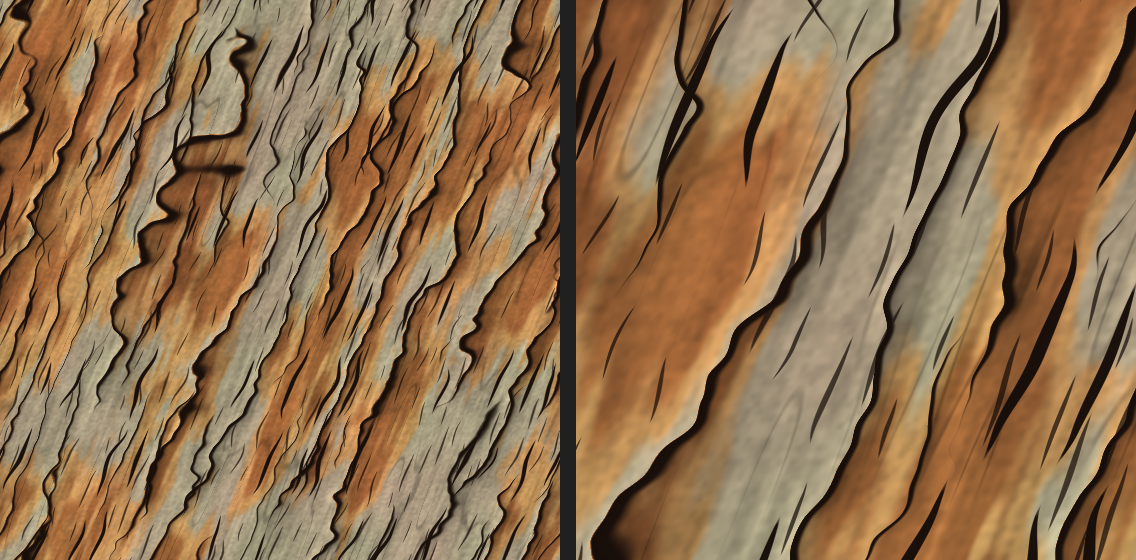
Left, the full canvas; right, a detail of the centre.
This texture is drawn by a WebGL 1 fragment shader. Its source:

```glsl
precision highp float;
uniform vec2 u_resolution;

#define SLANT 0.4          // lean of the fibres; column counts must be multiples of 5
#define PLATES 10.0        // large bark plates across the canvas
#define SLIVERS 15.0       // smaller plates across the canvas
#define GAP 0.095          // width of the black gap below a plate edge
#define SHADOW 0.62        // strength of the soft shadow beside it
#define GRAIN 0.20         // contrast of the fine speckle
#define GREY vec3(0.655, 0.610, 0.530)
#define TAN vec3(0.765, 0.580, 0.375)
#define RUST vec3(0.640, 0.405, 0.235)
#define DARK vec3(0.085, 0.050, 0.035)

float hash(vec2 p) {
  return fract(sin(dot(p, vec2(127.1, 311.7))) * 43758.5453);
}

// Wraps a cell of the slanted grid: one canvas up shifts the columns by the slant.
vec2 wrapCell(vec2 id, vec2 n) {
  float turns = floor((id.y + 0.5) / n.y);
  id.x += floor(SLANT * n.x + 0.5) * turns;
  return floor(mod(id + 0.5, n));
}

float cellHash(vec2 id, vec2 n) {
  return hash(wrapCell(id, n) + n * 1.7);
}

// Value noise with n cells over the canvas
float noise(vec2 q, vec2 n) {
  vec2 g = q * n, id = floor(g), f = g - id;
  f = f * f * (3.0 - 2.0 * f);
  vec2 e = vec2(1.0, 0.0);
  return mix(mix(cellHash(id, n), cellHash(id + e.xy, n), f.x),
             mix(cellHash(id + e.yx, n), cellHash(id + e.xx, n), f.x), f.y);
}

float fbm(vec2 q, vec2 n) {
  float sum = 0.0, amp = 0.54;
  for (int i = 0; i < 4; i++) {
    sum += amp * noise(q, n);
    n *= 2.0;
    amp *= 0.5;
  }
  return sum;
}

// Overlapping plates: x = position from left edge to right edge, y = height of the drop
vec2 plate(vec2 q, float count, float bare) {
  float x = q.x * count
          + 1.3 * noise(q, vec2(5.0, 3.0))
          + 0.55 * noise(q, vec2(10.0, 11.0))
          + 0.32 * noise(q, vec2(15.0, 26.0))
          + 0.10 * noise(q, vec2(30.0, 70.0));
  float drop = smoothstep(bare, bare + 0.3, noise(q, vec2(count, 5.0)));
  return vec2(fract(x), drop);
}

// Black gap right of a plate edge, antialiased on both sides
float gap(vec2 p, float width, float soft) {
  float w = width * p.y + 0.001;
  return smoothstep(0.0, soft, p.x) * (1.0 - smoothstep(w * 0.55, w + soft, p.x))
       * smoothstep(0.0, 0.3, p.y);
}

// Scattered lens-shaped splits, at most one per cell
float splits(vec2 q, vec2 n, float thick, float chance, float pixel) {
  vec2 g = q * n;
  g.x += 0.02 * n.x * noise(q, vec2(15.0, 22.0));
  float column = floor(mod(floor(g.x) + 0.5, n.x / 5.0));
  g.y += hash(vec2(column, n.y));
  vec2 id = floor(g), f = g - id - 0.5;
  float shape = cellHash(id, n + 0.0);
  float side = fract(shape * 57.3), size = fract(shape * 191.7);
  float along = f.y / mix(0.18, 0.48, size);
  float taper = max(1.0 - along * along, 0.0);
  float d = abs(f.x - 0.5 * (side - 0.5)) - thick * taper * (0.5 + 0.5 * size);
  float soft = 0.8 * pixel * n.x;
  return step(shape, chance) * min(taper * 4.0, 1.0) * (1.0 - smoothstep(-soft, soft, d));
}

void main() {
  vec2 uv = gl_FragCoord.xy / u_resolution;
  float pixel = 1.0 / u_resolution.x;
  vec2 q = vec2(uv.x - SLANT * uv.y, uv.y);

  vec2 big = plate(q, PLATES, 0.28);
  vec2 small = plate(q + vec2(0.37, 0.21), SLIVERS, 0.5);
  float fibre = noise(q, vec2(110.0, 14.0));
  float strand = noise(q, vec2(200.0, 32.0));

  // Weathered grey on raised wood, tan and rust where it is fresh
  float tone = fbm(q, vec2(10.0, 4.0)) + 0.26 * (big.x - 0.5) * big.y
             + 0.14 * (small.x - 0.5) * small.y + 0.13 * (fibre - 0.5);
  vec3 color = mix(RUST, TAN, smoothstep(0.36, 0.47, tone));
  color = mix(color, GREY, smoothstep(0.49, 0.58, tone));
  float stain = noise(q + 0.43, vec2(15.0, 9.0));
  color *= mix(vec3(1.04, 0.98, 0.95), vec3(0.98, 1.02, 0.95), stain);

  // Fibres, hairlines and speckle
  float hairline = 1.0 - smoothstep(0.0, 0.07, abs(noise(q, vec2(65.0, 8.0)) - 0.5));
  float speckle = 0.6 * noise(q, vec2(255.0, 230.0)) + 0.4 * noise(q, vec2(130.0, 120.0));
  color *= 1.0 + 0.16 * (fibre - 0.5) + 0.16 * (strand - 0.5) + GRAIN * (speckle - 0.5);
  color *= 1.0 - 0.22 * hairline * smoothstep(0.3, 0.7, noise(q, vec2(20.0, 12.0)));

  // Lit rims and soft shadows of the plates
  color *= 1.0 + 0.10 * big.y * smoothstep(0.8, 1.0, big.x);
  color *= 1.0 - SHADOW * big.y * exp(-5.5 * big.x) * smoothstep(0.0, 1.5 * pixel * PLATES, big.x);
  color *= 1.0 - 0.5 * small.y * exp(-8.0 * small.x) * smoothstep(0.0, 1.5 * pixel * SLIVERS, small.x);

  // Black gaps and splits
  float dark = max(gap(big, GAP, 1.5 * pixel * PLATES), gap(small, GAP, 1.5 * pixel * SLIVERS));
  dark = max(dark, splits(q, vec2(20.0, 7.0), 0.085, 0.5, pixel));
  dark = max(dark, 0.75 * splits(q + 0.13, vec2(50.0, 13.0), 0.10, 0.4, pixel));
  gl_FragColor = vec4(mix(color, DARK, 0.97 * dark), 1.0);
}
```
